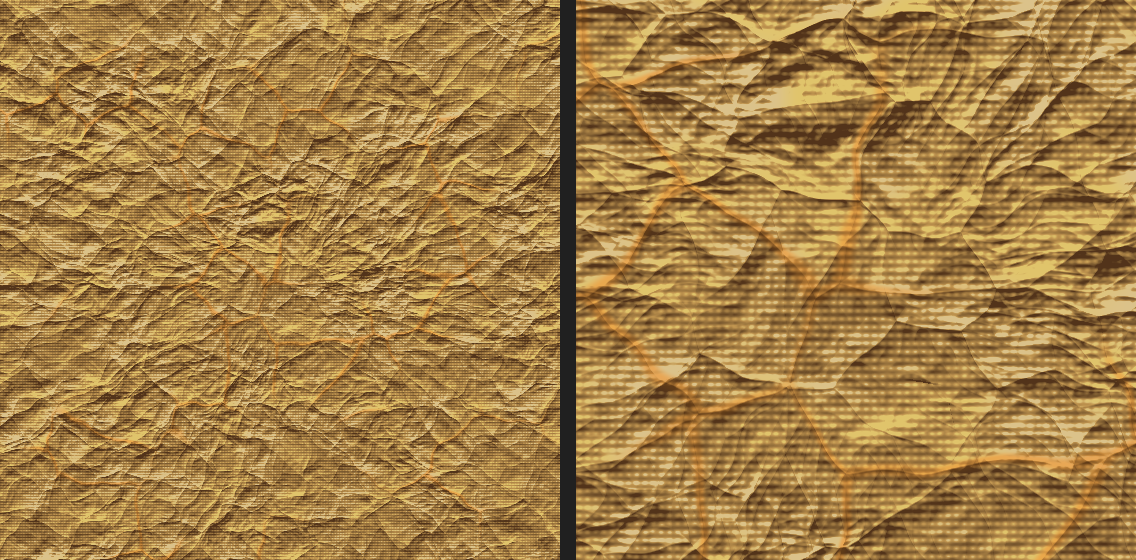
Left, the full canvas; right, a detail of the centre.
This texture is drawn by a Shadertoy shader. Its source:

```glsl
// Crumpled gold cloth: sharp creases radiating from the middle, over a fine weave.

const float TAU = 6.2831853;
const float NO_WRAP = 1024.0;
const float THREADS = 205.0;

const vec3 SHADOW = vec3(0.32, 0.20, 0.10);
const vec3 BRONZE = vec3(0.48, 0.35, 0.185);
const vec3 GOLD   = vec3(0.62, 0.47, 0.25);
const vec3 AMBER  = vec3(0.75, 0.58, 0.31);
const vec3 SHINE  = vec3(0.88, 0.77, 0.42);
const vec3 PALE   = vec3(0.86, 0.76, 0.54);
const vec3 ORANGE = vec3(0.82, 0.51, 0.18);

vec2 hash2(vec2 cell) {
    uvec2 v = uvec2(ivec2(cell) + 4096) * 1664525u + 1013904223u;
    for (int i = 0; i < 2; i++) {
        v.x += v.y * 1664525u;
        v.y += v.x * 1664525u;
        v ^= v >> 16u;
    }
    return vec2(v & 65535u) / 65536.0;
}

float cornerSlope(vec2 cell, vec2 offset, float period) {
    cell.x = mod(cell.x, period);
    float angle = TAU * hash2(cell).x;
    return dot(vec2(cos(angle), sin(angle)), offset);
}

// Gradient noise whose x axis repeats after the given period.
float noise(vec2 p, float period) {
    vec2 cell = floor(p), f = p - cell;
    vec2 u = f * f * f * (f * (f * 6.0 - 15.0) + 10.0);
    vec2 e = vec2(1.0, 0.0);
    float low  = mix(cornerSlope(cell, f, period), cornerSlope(cell + e.xy, f - e.xy, period), u.x);
    float high = mix(cornerSlope(cell + e.yx, f - e.yx, period), cornerSlope(cell + e.xx, f - e.xx, period), u.x);
    return mix(low, high, u.y);
}

vec2 warp(vec2 p, float scale, float amount) {
    return p + amount * vec2(noise(p * scale + 3.7, NO_WRAP), noise(p * scale + 41.3, NO_WRAP));
}

vec2 rumple(vec2 p) {
    return warp(warp(p, 6.0, 0.03), 28.0, 0.009);
}

// Zero on the borders between cells, rising towards their centres.
float facet(vec2 p, float period) {
    vec2 cell = floor(p), f = p - cell;
    float nearest = 9.0, second = 9.0;
    for (int y = -1; y <= 1; y++)
    for (int x = -1; x <= 1; x++) {
        vec2 o = vec2(x, y), id = cell + o;
        id.x = mod(id.x, period);
        float d = length(o + hash2(id + 60.0) - f);
        second = min(second, max(nearest, d));
        nearest = min(nearest, d);
    }
    return second - nearest;
}

// Tilted sides that meet in a thin raised crease along the cell border.
float crease(float edge, float tilt, float ridge, float width) {
    return ridge * width * exp(-edge / width) - tilt * edge;
}

float fold(float n) {
    return -sqrt(n * n + 0.0012);
}

// Angle and log radius, so that cells lengthen away from the middle.
vec2 polar(vec2 p, float count) {
    return count / TAU * vec2(atan(p.y, p.x), 0.55 * log(length(p) + 0.05));
}

float clothHeight(vec2 p) {
    vec2 q = rumple(p);
    float r = length(q);
    float rough = 0.95 + 0.8 * noise(p * 4.5 + 8.0, NO_WRAP) + 0.3 * exp(-9.0 * r * r);
    float spread = r * smoothstep(0.03, 0.15, r) * TAU;

    float h = crease(facet(q * 7.5 + 30.0, NO_WRAP), 0.1, 0.8, 0.075) / 7.5;
    h += rough * crease(facet(q * 18.0 + 50.0, NO_WRAP), 0.25, 0.6, 0.14) / 18.0;
    h += crease(facet(polar(q, 22.0), 22.0), 0.13, 0.8, 0.085) * spread / 22.0;
    h += rough * crease(facet(polar(q, 50.0), 50.0), 0.28, 0.6, 0.15) * spread / 50.0;
    h += 0.5 * rough * fold(noise(polar(q, 80.0), 80.0)) * spread / 80.0;

    // Ever smaller folds, each layer turned against the last
    mat2 turn = mat2(0.8, 0.6, -0.6, 0.8);
    float scale = 11.0, slope = 0.36;
    for (int i = 0; i < 4; i++) {
        q = turn * q;
        h += slope * rough * fold(noise(q * scale + 80.0, NO_WRAP)) / scale;
        scale *= 1.95;
        slope *= 1.2;
    }
    return h;
}

// Strong rows with weaker columns, which break them into dots.
float weave(vec2 p) {
    vec2 thread = sin(p * THREADS * TAU);
    return 0.85 * thread.y + 0.2 * thread.x + 0.25 * thread.x * thread.y;
}

vec3 goldRamp(float t) {
    vec3 c = mix(SHADOW, BRONZE, smoothstep(0.05, 0.32, t));
    c = mix(c, GOLD, smoothstep(0.28, 0.52, t));
    c = mix(c, AMBER, smoothstep(0.48, 0.72, t));
    return mix(c, SHINE, smoothstep(0.68, 0.94, t));
}

void mainImage(out vec4 fragColor, in vec2 fragCoord) {
    float size = min(iResolution.x, iResolution.y);
    vec2 p = (fragCoord - 0.5 * iResolution.xy) / size;

    // Light from above, slightly to the left
    vec2 e = vec2(0.001, 0.0);
    float h = clothHeight(p);
    vec2 slope = (vec2(clothHeight(p + e.xy), clothHeight(p + e.yx)) - h) / e.x;
    float light = -dot(slope, normalize(vec2(-0.2, 0.98)));

    // Threads fade where they become finer than the canvas can show
    float visible = 1.0 - smoothstep(0.42, 0.6, THREADS / size);
    float tone = 0.55 + 0.2 * light;
    tone += 0.215 * visible * weave(p) * (1.0 - 0.45 * smoothstep(0.7, 1.1, tone));
    vec3 color = goldRamp(tone);

    // Pale sheen on the brightest slopes
    float sheen = smoothstep(-0.15, 0.2, noise(p * 13.0 + 20.0, NO_WRAP));
    color = mix(color, PALE, sheen * smoothstep(0.68, 0.86, tone));

    // Orange threads laid bare along the main creases
    float edge = facet(rumple(p) * 7.5 + 30.0, NO_WRAP);
    float worn = smoothstep(0.05, 0.35, noise(p * 5.0 + 12.0, NO_WRAP) + 0.3 * exp(-10.0 * dot(p, p)));
    float bare = worn * (1.0 - smoothstep(0.01, 0.065, edge));
    color = mix(color, ORANGE * (0.5 + 0.65 * clamp(tone, 0.0, 1.0)), 0.6 * bare);

    fragColor = vec4(color, 1.0);
}
```
